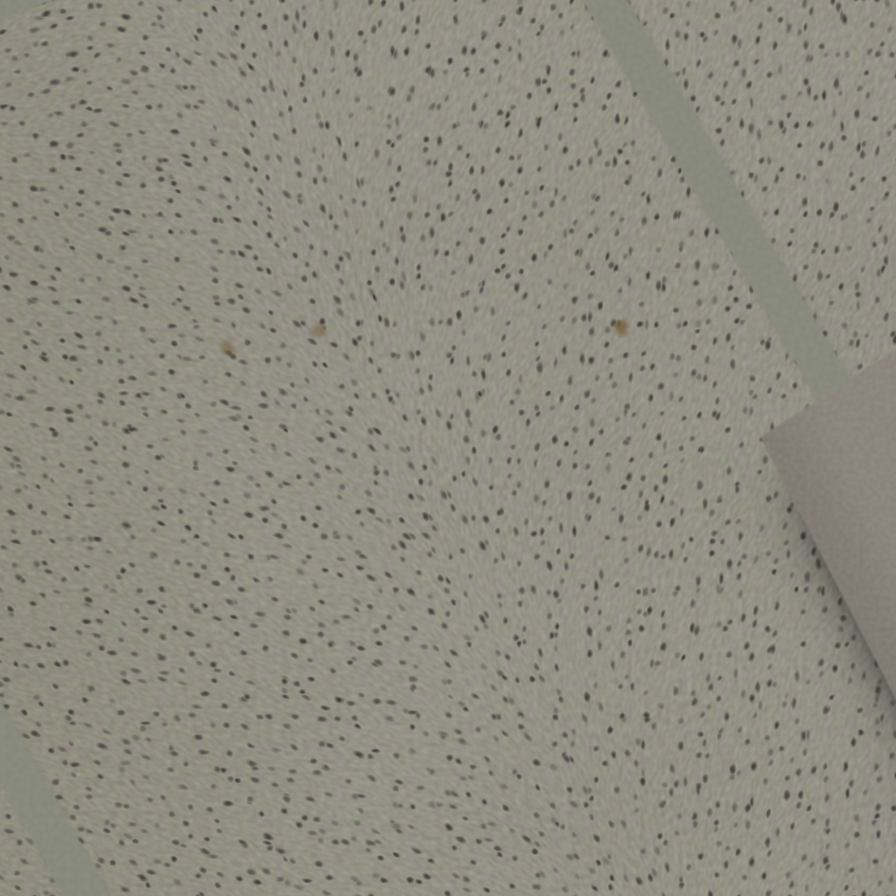
This texture is drawn by a WebGL 2 fragment shader. Its source:

```glsl
#version 300 es
precision highp float;
// Speckled ceiling tiles seen at an angle, with grid rails and a lamp housing.
// Jittered cells hold the elongated pits, turned by a smooth direction field;
// rails and housing are half-plane distances, the grain is smeared gradient noise.
uniform vec2 u_resolution;
out vec4 fragColor;

vec2 hash2(vec2 p) {
    vec3 q = fract(vec3(p.xyx) * vec3(0.1031, 0.1030, 0.0973));
    q += dot(q, q.yzx + 33.33);
    return fract((q.xx + q.yz) * q.zy);
}

vec2 gradientAt(vec2 cell) {
    float a = 6.2832 * hash2(cell + 57.0).x;
    return vec2(cos(a), sin(a));
}

float gradientNoise(vec2 p) {
    vec2 i = floor(p), f = fract(p);
    vec2 u = f * f * f * (f * (f * 6.0 - 15.0) + 10.0);
    vec2 e = vec2(1.0, 0.0);
    float low = mix(dot(gradientAt(i), f), dot(gradientAt(i + e), f - e), u.x);
    float high = mix(dot(gradientAt(i + e.yx), f - e.yx), dot(gradientAt(i + 1.0), f - 1.0), u.x);
    return mix(low, high, u.y);
}

// Signed distance to the line a-b, positive on its left.
float side(vec2 p, vec2 a, vec2 b) {
    vec2 d = normalize(b - a);
    return d.x * (p.y - a.y) - d.y * (p.x - a.x);
}

// Pits lie flat on the left and turn upright past a slanted boundary.
vec2 smearDirection(vec2 p) {
    float turn = smoothstep(-0.18, 0.2, p.x + 0.5 * p.y - 0.7);
    float angle = mix(-0.4 + 0.8 * smoothstep(0.72, 1.0, p.y), -1.95, turn);
    return vec2(cos(angle), sin(angle));
}

// Darkness of the pits, 0 to 1.
float pits(vec2 p) {
    float dark = 0.0;
    p += 0.0012 * vec2(gradientNoise(p * 130.0), gradientNoise(p * 130.0 + 40.0));
    vec2 cell = floor(p * 50.0);
    for (int j = -1; j <= 1; j++)
    for (int i = -1; i <= 1; i++) {
        vec2 id = cell + vec2(i, j);
        vec2 rnd = hash2(id + 11.0), kind = hash2(id + 171.0);
        vec2 center = (id + 0.5 + 1.25 * (rnd - 0.5)) / 50.0;
        vec2 along = smearDirection(center);
        along = normalize(along + 0.7 * (kind.yx - 0.5));
        vec2 d = p - center;
        vec2 q = vec2(dot(d, along), dot(d, vec2(-along.y, along.x)));
        q /= vec2(mix(0.0042, 0.0074, kind.y * kind.y), mix(0.0028, 0.0041, rnd.x));
        float strength = step(kind.x, 0.93) * mix(0.35, 1.0, fract(kind.x * 7.3));
        dark = max(dark, strength * (1.0 - smoothstep(0.15, 1.2, length(q))));
    }
    return dark;
}

void main() {
    vec2 uv = gl_FragCoord.xy / u_resolution;
    float soft = max(0.0022, 1.0 / u_resolution.y);

    // Tile: slightly more olive at the left.
    vec3 color = mix(vec3(0.56, 0.55, 0.495), vec3(0.58, 0.57, 0.525),
                     smoothstep(0.0, 0.5, uv.x + 0.15 * uv.y));
    color = mix(color, vec3(0.575, 0.555, 0.525), 0.5 * smoothstep(0.85, 1.05, uv.x));
    color += 0.01 * gradientNoise(uv * 5.0);

    // Grain averaged along the smear direction, plus isotropic mottling.
    vec2 along = smearDirection(uv);
    float grain = 0.0;
    for (int i = -1; i <= 1; i++)
        grain += gradientNoise((uv + along * 0.0024 * float(i)) * 210.0);
    color += 0.026 * grain + 0.03 * gradientNoise(uv * 115.0 + 9.0);
    // Faint tint shifts between olive and pink.
    color += vec3(0.012, -0.016, 0.02) * gradientNoise(uv * 75.0 + 31.0);
    color = mix(color, vec3(0.235, 0.22, 0.205), 0.92 * pits(uv));

    // Rust stains: position and strength.
    vec3 stains[3] = vec3[3](vec3(0.254, 0.612, 0.55), vec3(0.355, 0.632, 0.5), vec3(0.693, 0.634, 0.75));
    for (int i = 0; i < 3; i++) {
        float r = length(uv - stains[i].xy) + 0.005 * gradientNoise(uv * 90.0);
        color = mix(color, vec3(0.45, 0.37, 0.24), stains[i].z * (1.0 - smoothstep(0.002, 0.013, r)));
    }

    // Grid rails, with a thin shade just outside their edges.
    float rail = abs(side(uv, vec2(0.675, 1.0), vec2(0.928, 0.57))) - 0.0215;
    rail = min(rail, abs(side(uv, vec2(0.0, 0.172), vec2(0.098, 0.0))) - 0.0225);
    rail = min(rail, -side(uv, vec2(0.0, 0.98), vec2(0.06, 1.0)));
    color *= 1.0 - 0.05 * exp(-max(rail, 0.0) / 0.003);
    vec3 railColor = vec3(0.535, 0.54, 0.492) + 0.022 * gradientNoise(uv * 150.0);
    color = mix(color, railColor, 1.0 - smoothstep(-soft, soft, rail));

    // Lamp housing and the shadow it casts down its lower left edge.
    float left = side(uv, vec2(0.849, 0.512), vec2(1.0, 0.219));
    float top = side(uv, vec2(0.849, 0.512), vec2(1.0, 0.61));
    float housing = max(-left, top);
    float fall = smoothstep(0.52, 0.36, uv.y);
    color *= 1.0 - 0.33 * fall * exp(-max(-left, 0.0) / 0.02);
    vec3 housingColor = mix(vec3(0.51, 0.485, 0.455), vec3(0.55, 0.525, 0.497), smoothstep(0.0, 0.09, left));
    housingColor += 0.028 * gradientNoise(uv * 170.0);
    color = mix(color, housingColor, 1.0 - smoothstep(-soft, soft, housing));

    fragColor = vec4(color, 1.0);
}
```
